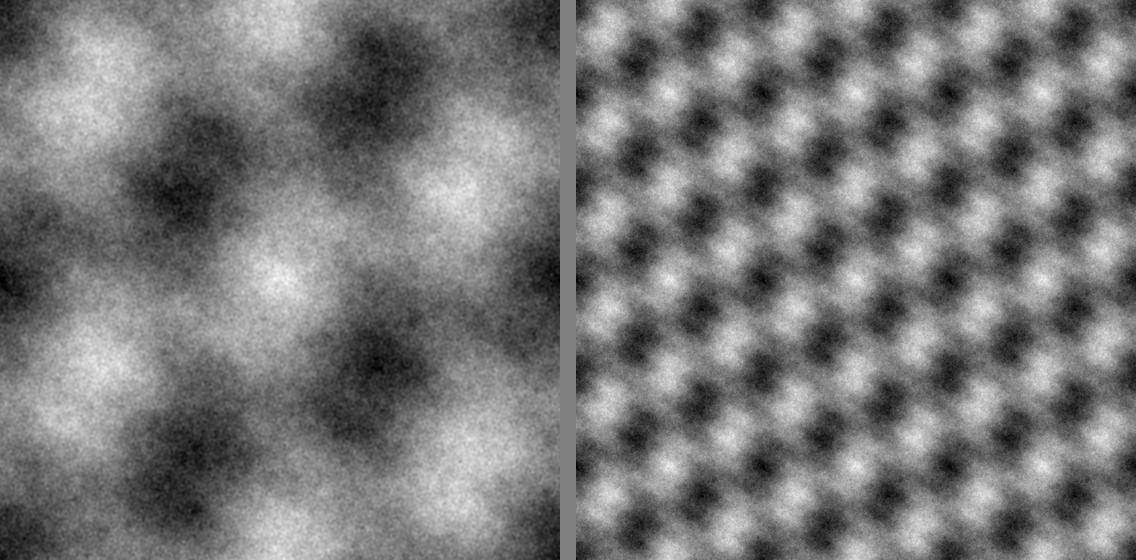
Left: one tile. Right: repeated 3 by 3.
Write a Shadertoy shader that draws this texture.

```glsl
// Soft grey clouds under fine grain, tiling in both directions.
// A few plane waves with whole-number frequencies meet at the centre and
// form slanted blobs; a loop of short waves in all directions adds the grain.

const float TAU = 6.2831853;
const float GOLDEN_ANGLE = 2.3999632;
const int GRAIN_WAVES = 120;

float hash(float n) {
    return fract(sin(n * 12.9898) * 43758.547);
}

// Plane wave with a whole number of periods along each axis
float wave(vec2 p, vec2 periods) {
    return cos(TAU * dot(p, periods));
}

// Sum of waves from mottling to speckle, spread evenly over directions
float grain(vec2 p) {
    float sum = 0.0;
    for (int i = 0; i < GRAIN_WAVES; i++) {
        float n = float(i);
        float angle = n * GOLDEN_ANGLE;
        float rank = (n + hash(n)) / float(GRAIN_WAVES);
        float frequency = 16.0 * pow(9.0, pow(rank, 0.85));
        vec2 periods = round(frequency * vec2(cos(angle), sin(angle)));
        sum += cos(TAU * (dot(p, periods) + hash(n + 200.0)));
    }
    return sum * sqrt(2.0 / float(GRAIN_WAVES));
}

void mainImage(out vec4 fragColor, in vec2 fragCoord) {
    vec2 p = fragCoord / iResolution.xy - 0.5;

    // Broad diagonal bands and columns
    float grey = 0.47;
    grey += 0.195 * wave(p, vec2(1, -2));
    grey += 0.135 * wave(p, vec2(3, 0));

    // Cross ripples that split the blobs
    grey += 0.036 * wave(p, vec2(3, 7));
    grey += 0.022 * wave(p, vec2(5, 4));

    // Weak ripples from all sides that sharpen the central peak
    grey += 0.011 * wave(p, vec2(11, 2));
    grey += 0.011 * wave(p, vec2(-3, 12));
    grey += 0.011 * wave(p, vec2(8, -9));
    grey += 0.011 * wave(p, vec2(9, 10));

    grey += 0.034 * grain(p);

    fragColor = vec4(vec3(clamp(grey, 0.0, 1.0)), 1.0);
}
```
